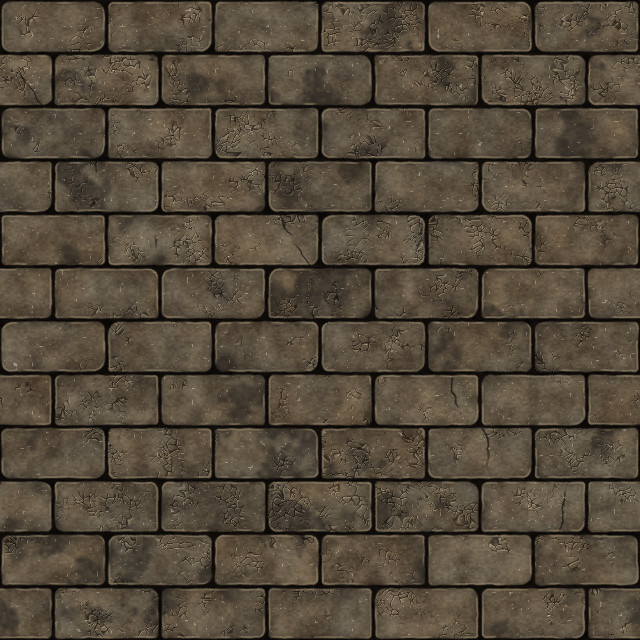
Write a Shadertoy shader that draws this texture.

```glsl
// Weathered stone brick wall in running bond: rounded boxes with chipped edges, dark
// joints and pale worn rims. Each brick seeds its own layered noise for tone, soot
// and grain, with cellular noise for the patches of crazed, cracked surface.

#define ROWS 12.0          // courses; bricks are 2 x 1, so ROWS / 2 across
#define JOINT 0.024        // half width of the joints, in brick heights
#define CHIP 0.030         // roughness of the brick outline
#define CRAZE_SCALE 8.5    // crack cells per brick height
#define SOOT 0.78          // strength of the dark stains
#define JOINT_COLOR vec3(0.045, 0.036, 0.028)
#define SHADE_COLOR vec3(0.275, 0.230, 0.178)
#define LIGHT_COLOR vec3(0.485, 0.430, 0.345)
#define SOOT_COLOR  vec3(0.185, 0.165, 0.142)
#define RIM_COLOR   vec3(0.580, 0.515, 0.410)

vec2 hash2(vec2 p) {
    vec3 a = fract(p.xyx * vec3(0.1031, 0.1030, 0.0973));
    a += dot(a, a.yzx + 33.33);
    return fract((a.xx + a.yz) * a.zy);
}

float noise(vec2 p) {
    vec2 i = floor(p), f = fract(p);
    f = f * f * (3.0 - 2.0 * f);
    float low = mix(hash2(i).x, hash2(i + vec2(1, 0)).x, f.x);
    float high = mix(hash2(i + vec2(0, 1)).x, hash2(i + vec2(1, 1)).x, f.x);
    return mix(low, high, f.y);
}

float fbm(vec2 p) {
    float sum = 0.0, amp = 0.53;
    for (int i = 0; i < 4; i++) {
        sum += amp * noise(p);
        p = mat2(1.6, 1.2, -1.2, 1.6) * p + 7.3;
        amp *= 0.5;
    }
    return sum;
}

// Cellular noise: 1 on the borders between cells, 0 inside them
float cellCracks(vec2 p) {
    vec2 cell = floor(p), f = fract(p);
    float near = 8.0, second = 8.0;
    for (int y = -1; y <= 1; y++)
    for (int x = -1; x <= 1; x++) {
        vec2 g = vec2(x, y);
        float d = length(g + hash2(cell + g) - f);
        second = min(second, max(near, d));
        near = min(near, d);
    }
    return 1.0 - smoothstep(0.02, 0.20, second - near);
}

float roundedBox(vec2 p, vec2 halfSize, float radius) {
    vec2 q = abs(p) - halfSize + radius;
    return length(max(q, 0.0)) + min(max(q.x, q.y), 0.0) - radius;
}

vec3 stone(vec2 q, vec2 seed, vec2 trait, vec2 wear) {
    vec2 uv = q + seed;

    // Mottled body, per-brick brightness and warmth, fine grain
    float tone = 0.54 + 1.2 * (fbm(uv * 3.0) - 0.5) + 0.24 * (trait.x - 0.5);
    tone += 0.34 * (noise(uv * vec2(17.0, 26.0)) - 0.5) + 0.22 * (noise(uv * 41.0) - 0.5);
    vec3 color = mix(SHADE_COLOR, LIGHT_COLOR, clamp(tone, 0.0, 1.1));
    float warmth = fbm(uv * 1.7 + 31.0) - 0.5 + 0.3 * (trait.y - 0.5);
    color *= 1.0 + warmth * vec3(0.08, -0.03, -0.16);

    // Soot with a ragged border
    float threshold = mix(0.50, 0.75, wear.x);
    float soot = smoothstep(threshold, threshold + 0.17, fbm(uv * 1.5 + 11.0));
    color = mix(color, SOOT_COLOR, SOOT * soot * (0.6 + 0.5 * noise(uv * 13.0)));

    // Crazed patches, embossed by a second, shifted sample
    vec2 warp = vec2(noise(uv * 6.0), noise(uv * 6.0 + 19.0));
    vec2 crazeUv = uv * CRAZE_SCALE + 1.4 * warp;
    float patchMask = smoothstep(0.50, 0.66, fbm(uv * 1.9 + 53.0) + 0.22 * (wear.y - 0.5));
    patchMask *= smoothstep(0.25, 0.60, noise(uv * 7.0 + 5.0));
    float crack = cellCracks(crazeUv);
    float lit = cellCracks(crazeUv + vec2(-0.10, 0.16));
    color *= 1.0 - 0.50 * patchMask * crack;
    color += RIM_COLOR * 0.30 * patchMask * lit * (1.0 - crack);

    // One long slanted split on a few bricks
    float split = abs(q.x - 1.2 * (wear.x - 0.5) + q.y * (trait.y - 0.2)
                      + 0.22 * (fbm(uv * 4.0) - 0.5));
    float splitMask = step(0.84, trait.x) * smoothstep(0.35, 0.55, noise(uv * 3.0 + 8.0));
    color *= 1.0 - 0.55 * splitMask * (1.0 - smoothstep(0.008, 0.035, split));

    // Sparse pale flecks
    return color + 0.22 * smoothstep(0.90, 0.98, noise(uv * 23.0 + 71.0));
}

void mainImage(out vec4 fragColor, in vec2 fragCoord) {
    vec2 p = fragCoord / iResolution.xy * ROWS;
    float pixel = ROWS / min(iResolution.x, iResolution.y);

    // Running bond: even courses shift by half a brick
    float row = floor(p.y);
    p.x += 1.0 - mod(row, 2.0);
    vec2 id = vec2(mod(floor(p.x / 2.0), ROWS / 2.0), row);
    vec2 q = vec2(mod(p.x, 2.0) - 1.0, fract(p.y) - 0.5);
    vec2 trait = hash2(id + 3.7), wear = hash2(id + 41.3);
    vec2 seed = floor(hash2(id + 17.1) * 90.0) + 20.0;

    // Chipped outline; each corner has its own radius
    float corner = hash2(id * 2.0 + step(0.0, q) + 77.0).x;
    float radius = 0.07 + 0.17 * corner * corner;
    float d = roundedBox(q, vec2(1.0, 0.5) - JOINT, radius);
    d += CHIP * (fbm((q + seed) * 6.0) - 0.40);

    // Shaded shoulder, then a broken pale rim along the edge
    vec3 color = stone(q, seed, trait, wear);
    color *= 1.0 - 0.30 * exp(d * 13.0);
    float rim = smoothstep(-0.060, -0.030, d) * (1.0 - smoothstep(-0.022, 0.0, d));
    color = mix(color, RIM_COLOR, 0.62 * rim * smoothstep(0.25, 0.75, noise((q + seed) * 5.0 + 2.0)));

    // Dark joints
    vec3 joint = JOINT_COLOR * (0.7 + 0.8 * noise(p * 9.0));
    color = mix(color, joint, smoothstep(-0.012 - pixel * 0.5, 0.008 + pixel * 0.5, d));
    fragColor = vec4(color, 1.0);
}
```
